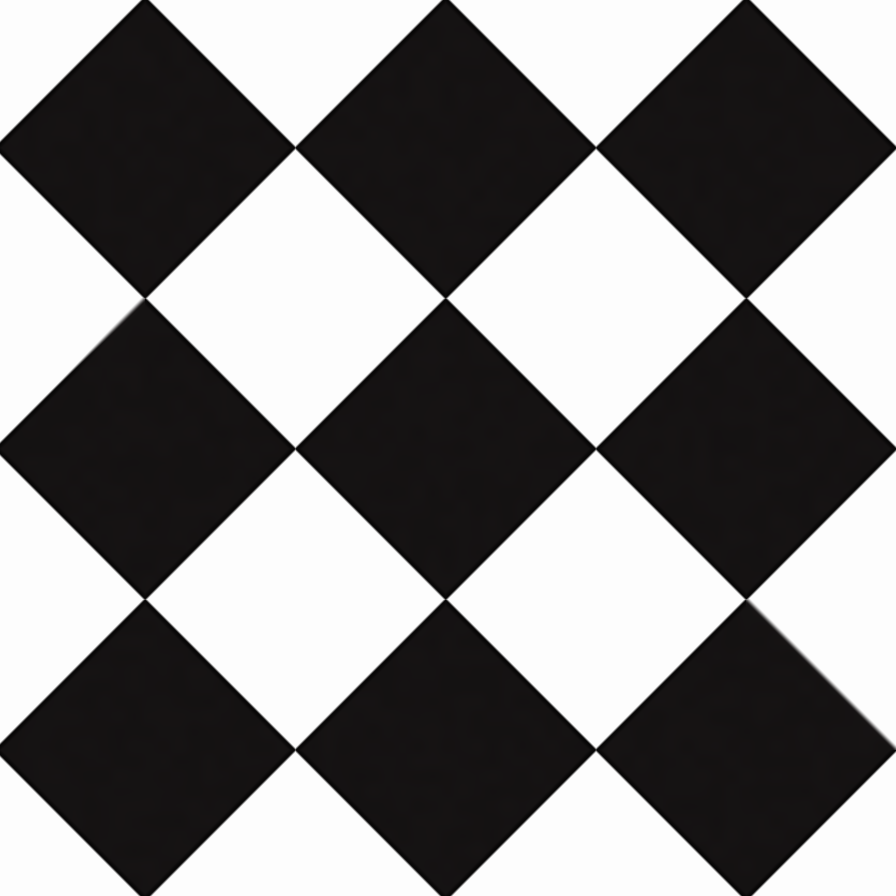
Reproduce this pattern procedurally as a WebGL 2 fragment shader.

```glsl
#version 300 es
precision highp float;
// Three by three black diamonds touching at their tips on a white ground.

uniform vec2 u_resolution;
out vec4 fragColor;

const vec3 INK = vec3(0.082, 0.072, 0.073);
const vec3 RIM = vec3(0.030, 0.026, 0.026);
const vec3 PAPER = vec3(0.992);

const vec2 GRID_CENTER = vec2(0.4975, 0.4990);
const vec2 PITCH = vec2(0.3355, 0.3360);
const float HALF_DIAGONAL = 0.503;  // slightly over half a cell, so tips join
const float EDGE_SOFTNESS = 0.0016;
const float WORN_SOFTNESS = 0.0035;

float hash(vec2 p) {
    vec3 q = fract(p.xyx * 0.1031);
    q += dot(q, q.yzx + 33.33);
    return fract((q.x + q.y) * q.z);
}

float valueNoise(vec2 p) {
    vec2 cell = floor(p);
    vec2 f = fract(p);
    f = f * f * (3.0 - 2.0 * f);
    float low = mix(hash(cell), hash(cell + vec2(1.0, 0.0)), f.x);
    float high = mix(hash(cell + vec2(0.0, 1.0)), hash(cell + 1.0), f.x);
    return mix(low, high, f.y);
}

// Signed distance to a diamond, in canvas units
float diamond(vec2 p, float halfDiagonal, float scale) {
    return (abs(p.x) + abs(p.y) - halfDiagonal) * scale * 0.70711;
}

// 1 on one side of one chosen tile, 0 elsewhere
float wornEdge(vec2 tile, vec2 p, vec2 wornTile, vec2 side) {
    float sameTile = 1.0 - step(0.5, distance(tile, wornTile));
    vec2 facing = step(vec2(0.0), p * side);
    return sameTile * facing.x * facing.y;
}

void main() {
    vec2 uv = gl_FragCoord.xy / u_resolution;

    // Repeat
    vec2 grid = (uv - GRID_CENTER) / PITCH;
    vec2 tile = clamp(floor(grid + 0.5), -1.0, 1.0);
    vec2 p = grid - tile;
    float d = diamond(p, HALF_DIAGONAL, PITCH.x);

    // Two edges are blurred by wear
    float wear = wornEdge(tile, p, vec2(-1.0, 0.0), vec2(-1.0, 1.0))
               * smoothstep(0.2, 0.45, p.y);
    wear += wornEdge(tile, p, vec2(1.0, -1.0), vec2(1.0, 1.0));
    float pixel = 0.7 / min(u_resolution.x, u_resolution.y);
    float softness = max(mix(EDGE_SOFTNESS, WORN_SOFTNESS, wear), pixel);

    // Faint mottling and a darker rim inside the ink
    float mottle = (valueNoise(uv * 60.0) - 0.5) * 0.008;
    float rim = smoothstep(-0.007, -0.002, d) * (1.0 - wear);
    vec3 ink = mix(INK, RIM, rim) + mottle;

    float coverage = 1.0 - smoothstep(-softness, softness, d);
    fragColor = vec4(mix(PAPER, ink, coverage), 1.0);
}
```
